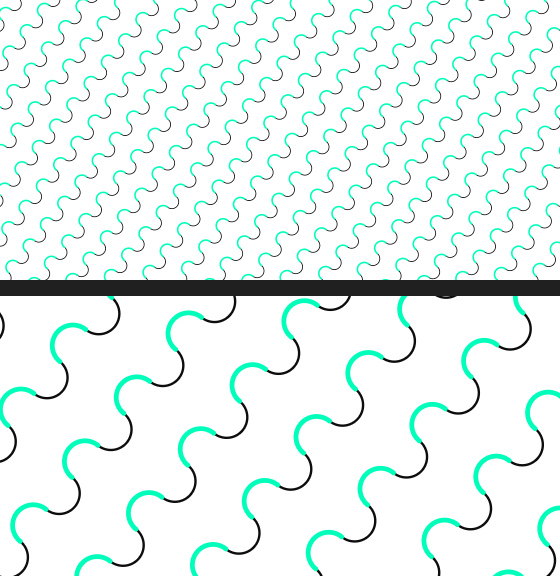
Top: the whole. Bottom: its middle third, enlarged.
Give the GLSL for this pattern, as a Shadertoy shader.

```glsl
// Slanted rows of two-tone wavy lines, each wave made of two half circles.

const vec3  PAPER       = vec3(1.0);
const vec3  MINT        = vec3(0.0, 1.0, 0.73);
const vec3  INK         = vec3(0.05);
const float TILE        = 0.098;                 // wavelength and row gap, in canvas heights
const float SLANT       = radians(51.0);         // direction of the rows
const vec2  ANCHOR      = vec2(-0.2466, 0.1076); // centre of one mint arc, from canvas centre
const float ARC_RADIUS  = 0.25;                  // the rest is in tiles
const float MINT_WIDTH  = 0.058;
const float INK_WIDTH   = 0.029;

// Distance to the upper half of a circle centred on the origin
float halfCircle(vec2 p, float radius) {
    return p.y >= 0.0 ? abs(length(p) - radius)
                      : length(vec2(abs(p.x) - radius, p.y));
}

// Wrap to the nearest tile, centred on zero
vec2 wrapTile(vec2 p) {
    return fract(p + 0.5) - 0.5;
}

// Smooth coverage of a stroke
float stroke(float dist, float width, float pixel) {
    return clamp(0.5 + (0.5 * width - dist) / pixel, 0.0, 1.0);
}

void mainImage(out vec4 fragColor, in vec2 fragCoord) {
    vec2 pos = (fragCoord - 0.5 * iResolution.xy) / iResolution.y - ANCHOR;
    float pixel = 1.0 / (iResolution.y * TILE);

    // Tile space: x runs along a row, y across the rows
    vec2 along = vec2(cos(SLANT), sin(SLANT));
    vec2 across = vec2(-along.y, along.x);
    vec2 p = vec2(dot(pos, along), dot(pos, across)) / TILE;

    // Crest, then trough half a wavelength on and turned over
    float crest = halfCircle(wrapTile(p), ARC_RADIUS);
    float trough = halfCircle(wrapTile(vec2(p.x - 0.5, -p.y)), ARC_RADIUS);

    vec3 color = mix(PAPER, INK, stroke(trough, INK_WIDTH, pixel));
    color = mix(color, MINT, stroke(crest, MINT_WIDTH, pixel));
    fragColor = vec4(color, 1.0);
}
```
